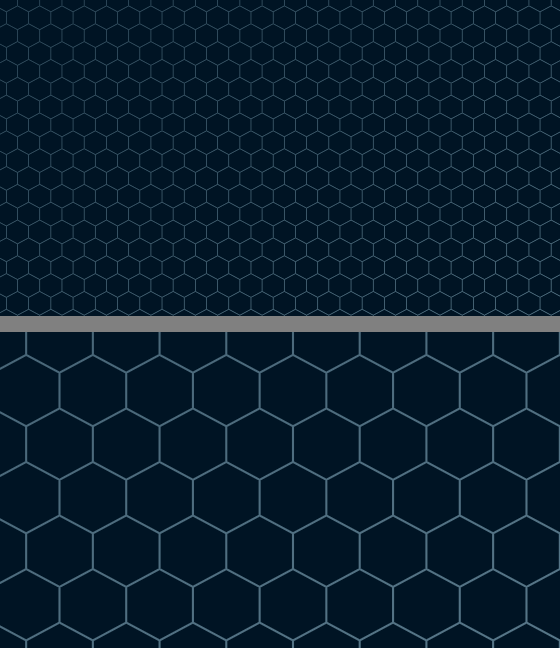
Top, the full canvas; bottom, a detail of the centre.
Reproduce this pattern procedurally as a Shadertoy shader.

```glsl
const vec3 NAVY = vec3(0.0, 0.08, 0.14);
const vec3 FAINT_LINE = vec3(0.22, 0.33, 0.40);
const vec3 BRIGHT_LINE = vec3(0.40, 0.53, 0.60);

// Lengths are fractions of the canvas height
const vec2 CELL_PITCH = vec2(0.07037, 0.05648);
const vec2 CELL_CENTER = vec2(0.6183, 0.6049);
const float LINE_WIDTH = 0.0022;
const float ROW_RATIO = 0.8660254;

// Offset from the nearest center of a unit-width hexagon lattice
vec2 hexOffset(vec2 q) {
    vec2 period = vec2(1.0, 2.0 * ROW_RATIO);
    vec2 a = mod(q, period) - 0.5 * period;
    vec2 b = mod(q - 0.5 * period, period) - 0.5 * period;
    return dot(a, a) < dot(b, b) ? a : b;
}

// Canvas distance to a cell side with the given lattice normal
float sideDistance(vec2 offset, vec2 normal, vec2 scale) {
    return (0.5 - dot(abs(offset), normal)) / length(normal * scale);
}

float hexEdgeDistance(vec2 p, vec2 pitch) {
    vec2 scale = vec2(1.0, ROW_RATIO) / pitch;
    vec2 offset = hexOffset(p * scale);
    float upright = sideDistance(offset, vec2(1.0, 0.0), scale);
    float slanted = sideDistance(offset, vec2(0.5, ROW_RATIO), scale);
    return min(upright, slanted);
}

// Share of a pixel-wide box covered by the stroke
float strokeCoverage(float d, float width, float pixel) {
    float near = max(d - 0.5 * pixel, -0.5 * width);
    float far = min(d + 0.5 * pixel, 0.5 * width);
    return clamp((far - near) / pixel, 0.0, 1.0);
}

void mainImage(out vec4 fragColor, in vec2 fragCoord) {
    float pixel = 1.0 / iResolution.y;
    vec2 p = fragCoord * pixel;
    vec2 uv = fragCoord / iResolution.xy;

    float edge = hexEdgeDistance(p - CELL_CENTER, CELL_PITCH);
    float line = strokeCoverage(edge, LINE_WIDTH, pixel);

    // Lines brighten from the upper left to the lower right
    float fade = 0.5 * (uv.x + 1.0 - uv.y);
    vec3 lineColor = mix(FAINT_LINE, BRIGHT_LINE, fade);

    fragColor = vec4(mix(NAVY, lineColor, line), 1.0);
}
```
